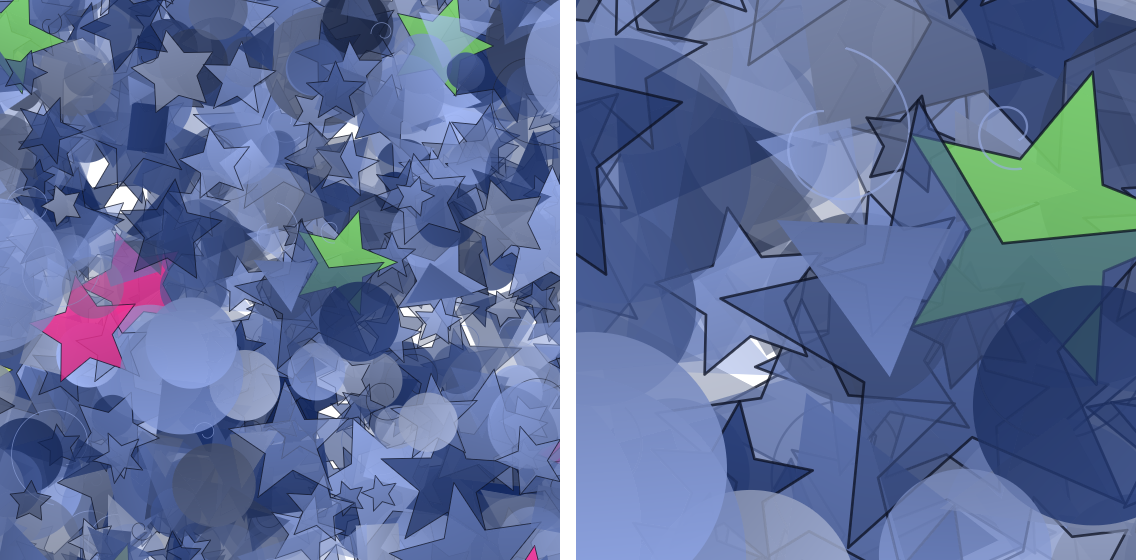
Left, the full canvas; right, a detail of the centre.
Give the GLSL for this background, as a WebGL 1 fragment shader.

```glsl
precision highp float;
// Layered collage of translucent blue stars, discs, triangles and squares on white.
// Each layer is a turned, jittered grid with one shape per cell; layers are blended
// front to back. Stars have a thin ink outline, and some layers hold fine spiral curls.

uniform vec2 u_resolution;

#define LAYERS 25
#define CURL_EVERY 8.0
#define MIN_ALPHA 0.42
#define MAX_ALPHA 0.92
#define MIN_CELL 0.13
#define MAX_CELL 0.31
#define INK_WIDTH 0.0016
#define INK_ALPHA 0.75
#define DARK_BLUE vec3(0.04, 0.12, 0.33)
#define LIGHT_BLUE vec3(0.60, 0.68, 0.91)
#define INK vec3(0.03, 0.05, 0.12)
#define SEED 3.7

const float TAU = 6.2831853;

vec4 hash4(vec2 cell, float salt) {
  float a = dot(cell, vec2(12.9898, 78.233)) + salt * 5.317 + SEED;
  return fract(sin(a + vec4(0.0, 1.7, 3.1, 4.9)) * vec4(43758.5453, 22578.1, 19642.3, 31415.9));
}

vec2 rotate(vec2 p, float a) {
  float c = cos(a), s = sin(a);
  return vec2(c * p.x - s * p.y, s * p.x + c * p.y);
}

// Signed distance to a five-pointed star; inner is the ratio of the notch radius.
float starDistance(vec2 p, float r, float inner) {
  const vec2 k1 = vec2(0.80902, -0.58779);
  const vec2 k2 = vec2(-0.80902, -0.58779);
  p.x = abs(p.x);
  p -= 2.0 * max(dot(k1, p), 0.0) * k1;
  p -= 2.0 * max(dot(k2, p), 0.0) * k2;
  p.x = abs(p.x);
  p.y -= r;
  vec2 edge = inner * vec2(-k1.y, -k2.x) - vec2(0.0, 1.0);
  float h = clamp(dot(p, edge) / dot(edge, edge), 0.0, r);
  return length(p - edge * h) * sign(p.y * edge.x - p.x * edge.y);
}

float triangleDistance(vec2 p, float r, float skew) {
  p.x += skew * p.y;
  return max(abs(p.x) * 0.866 + p.y * 0.5, -p.y) - 0.5 * r;
}

float squareDistance(vec2 p, float r, float aspect) {
  vec2 q = abs(p) - r * vec2(1.0, aspect);
  return max(q.x, q.y);
}

// Unsigned distance to one turn of a spiral, left open near its outer end.
float curlDistance(vec2 p, float r) {
  float turn = fract(atan(p.y, p.x) / TAU);
  return abs(length(p) - r * (0.3 + 0.7 * turn)) + step(0.93, turn);
}

vec3 accentColor(float k) {
  if (k < 0.5) return vec3(0.84, 0.95, 0.32);
  return k < 1.5 ? vec3(0.90, 0.18, 0.55) : vec3(0.45, 0.78, 0.38);
}

vec3 blueTone(vec4 h) {
  vec3 c = mix(DARK_BLUE, LIGHT_BLUE, h.x);
  float grey = dot(c, vec3(0.3, 0.5, 0.2));
  return mix(c, vec3(grey), 0.45 * step(0.78, h.y));
}

// Adds a surface behind those already gathered; clear is the light still passing.
void addBehind(inout vec3 sum, inout float clear, vec3 tone, float alpha) {
  sum += clear * alpha * tone;
  clear *= 1.0 - alpha;
}

void main() {
  float px = 1.0 / min(u_resolution.x, u_resolution.y);
  vec2 uv = gl_FragCoord.xy * px - 0.5;
  vec3 sum = vec3(0.0);
  float clear = 1.0;

  for (int i = 0; i < LAYERS; i++) {
    if (clear < 0.03) break;
    float layer = float(i);
    vec4 grid = hash4(vec2(layer, 3.0), 0.0);
    bool curls = mod(layer, CURL_EVERY) == 2.0;
    bool accents = layer == 3.0 || layer == 7.0;
    float cellSize = accents ? 0.25 : mix(MIN_CELL, MAX_CELL, grid.x);
    float turn = grid.y * TAU;
    vec2 q = rotate(uv, turn) / cellSize + 5.0 * grid.zw;
    vec2 base = floor(q - 0.5);

    // Shapes reach at most half a cell, so four cells suffice
    for (int j = 0; j < 4; j++) {
      float row = floor(float(j) * 0.5);
      vec2 cell = base + vec2(float(j) - 2.0 * row, row);
      vec4 place = hash4(cell, layer + 1.0);
      vec2 p = q - cell - place.xy;
      if (dot(p, p) > 0.26) continue;

      vec4 look = hash4(cell, layer + 40.5);
      float size = place.z, kind = place.w;
      bool accent = accents && mod(cell.x + 2.0 * cell.y, 5.0) < 0.5;
      bool star = accent || kind < 0.42;
      float tilt = star ? (look.w - 0.5) * 0.9 : look.w * TAU;
      p = rotate(p * cellSize, tilt - turn);

      // Fine curls
      if (curls) {
        float gap = curlDistance(p, cellSize * mix(0.08, 0.42, size * size));
        vec3 stroke = mix(INK + 0.06, LIGHT_BLUE, step(0.6, kind));
        addBehind(sum, clear, stroke, 0.6 * clamp((0.0007 - gap) / px + 0.5, 0.0, 1.0));
        continue;
      }

      // Filled shapes, with an outline on the stars
      float d, r;
      if (star) {
        r = cellSize * (accent ? mix(0.36, 0.42, size) : mix(0.2, 0.49, size));
        d = starDistance(p, r, mix(0.42, 0.53, look.y));
        float rim = clamp((0.5 * INK_WIDTH - abs(d)) / px + 0.5, 0.0, 1.0);
        addBehind(sum, clear, INK, INK_ALPHA * rim);
      } else if (kind < 0.66) {
        r = cellSize * mix(0.2, 0.46, size);
        d = length(p) - r;
      } else if (kind < 0.90) {
        r = cellSize * mix(0.22, 0.4, size);
        d = triangleDistance(p, r, look.y - 0.5);
      } else {
        r = cellSize * mix(0.1, 0.33, size);
        d = squareDistance(p, r, mix(0.7, 1.0, look.y));
      }
      vec3 tone = accent ? accentColor(mod(cell.x + layer, 3.0)) : blueTone(look);
      float alpha = accent ? 0.85 : mix(MIN_ALPHA, MAX_ALPHA, look.z);
      tone *= 1.0 + 0.12 * clamp(p.y / r, -1.0, 1.0);
      addBehind(sum, clear, tone, alpha * clamp(0.5 - d / px, 0.0, 1.0));
    }
  }
  gl_FragColor = vec4(clamp(sum + clear, 0.0, 1.0), 1.0);
}
```
